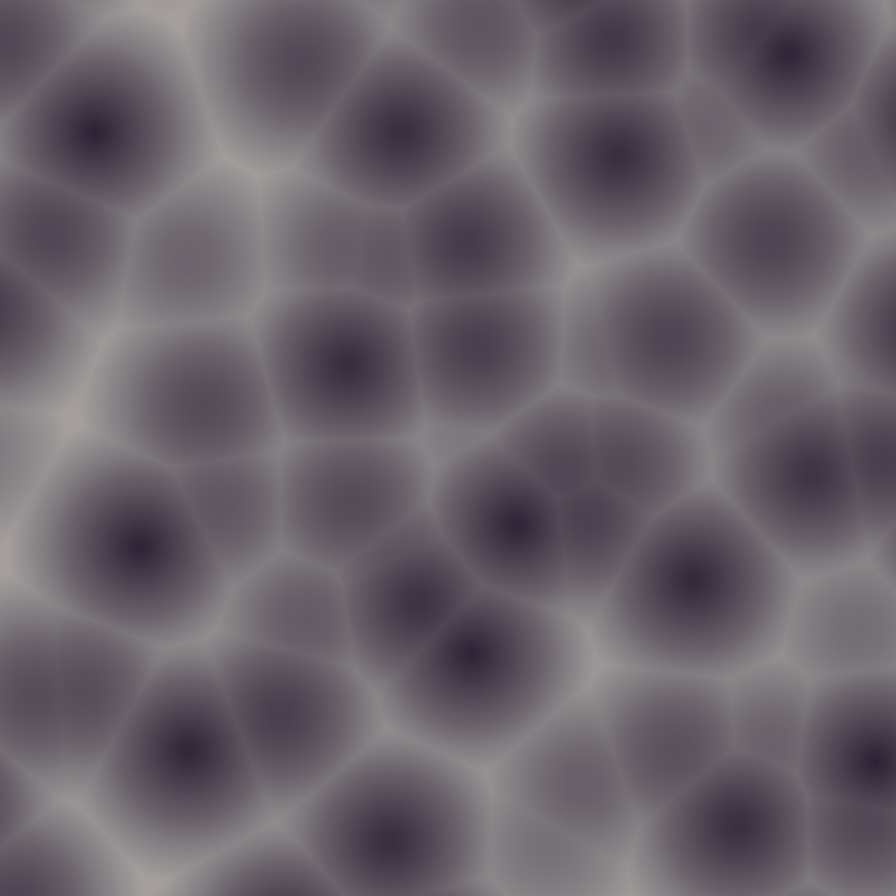
Reproduce this texture procedurally as a Shadertoy shader.

```glsl
// Soft dusky cells: a tilted slice through 3D cellular noise, dark purple cores fading to warm grey seams

vec3 hash33(vec3 p) {
    p = fract(p * vec3(0.1031, 0.1030, 0.0973));
    p += dot(p, p.yxz + 33.33);
    return fract((p.xxy + p.yxx) * p.zyx);
}

// Distance to the closest jittered point of a 3D grid
float nearestPoint(vec3 p) {
    vec3 cell = floor(p);
    vec3 local = p - cell;
    float closest = 9.0;
    for (int z = -1; z <= 1; z++)
    for (int y = -1; y <= 1; y++)
    for (int x = -1; x <= 1; x++) {
        vec3 offset = vec3(x, y, z);
        vec3 toPoint = offset + hash33(cell + offset + 40.0) - local;
        closest = min(closest, dot(toPoint, toPoint));
    }
    return sqrt(closest);
}

// Core purple, mauve, cool grey, then warm seam grey
vec3 duskRamp(float d) {
    vec3 core = vec3(0.17, 0.125, 0.20);
    vec3 mauve = vec3(0.42, 0.38, 0.418);
    vec3 grey = vec3(0.485, 0.468, 0.488);
    vec3 seam = vec3(0.645, 0.625, 0.615);
    vec3 color = mix(core, mauve, clamp(d / 0.51, 0.0, 1.0));
    color = mix(color, grey, clamp((d - 0.51) / 0.13, 0.0, 1.0));
    return mix(color, seam, clamp((d - 0.64) / 0.31, 0.0, 1.0));
}

void mainImage(out vec4 fragColor, in vec2 fragCoord) {
    vec2 uv = fragCoord / iResolution.y * 6.4;

    // Orthonormal tilted plane hides the grid directions
    vec3 across = vec3(2.0, 1.0, 2.0) / 3.0;
    vec3 up = vec3(-2.0, 2.0, 1.0) / 3.0;
    vec3 slice = uv.x * across + uv.y * up + vec3(7.3, 2.6, 4.1);

    fragColor = vec4(duskRamp(nearestPoint(slice)), 1.0);
}
```
